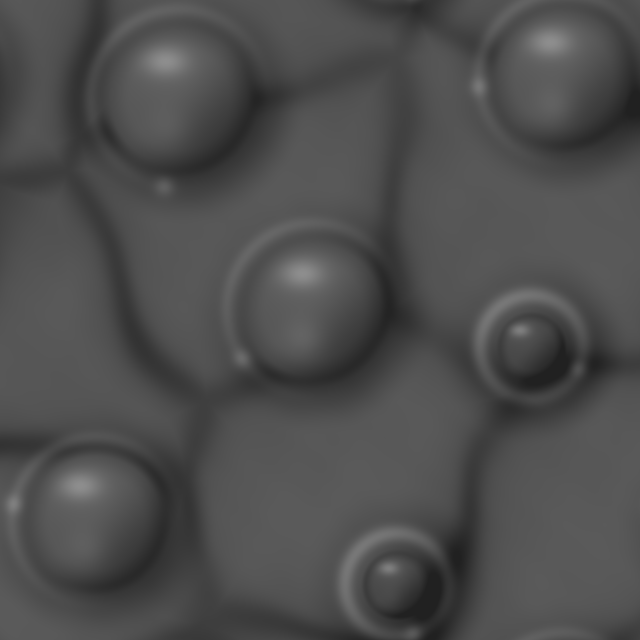
Write a WebGL 2 fragment shader that draws this texture map.

```glsl
#version 300 es
precision highp float;
// Soft grey hide with glossy round beads, small ringed pores and blurred creases.

uniform vec2 u_resolution;
out vec4 fragColor;

const float SKIN = 0.345;
const vec2 SHADOW_DIR = vec2(0.72, -0.69);

float bell(float x, float width) {
    return exp(-x * x / (width * width));
}

vec2 hash2(vec2 cell) {
    vec2 s = vec2(dot(cell, vec2(127.1, 311.7)), dot(cell, vec2(269.5, 183.3)));
    return fract(sin(s) * 4375.85);
}

// Layered sines for slow bending and mottling
float waves(vec2 p) {
    return 0.5 * sin(p.x + 1.7 * sin(p.y * 0.8))
         + 0.3 * sin(p.y * 1.9 - p.x * 0.7 + 1.3)
         + 0.2 * sin(p.x * 3.1 + p.y * 2.3);
}

// Cellular noise: gap between the two nearest cell centres, zero on borders
float cellGap(vec2 p) {
    vec2 base = floor(p);
    float nearest = 9.0;
    float second = 9.0;
    for (int y = -1; y <= 1; y++) {
        for (int x = -1; x <= 1; x++) {
            vec2 cell = base + vec2(x, y);
            float d = length(cell + 0.1 + 0.8 * hash2(cell) - p);
            second = min(second, max(nearest, d));
            nearest = min(nearest, d);
        }
    }
    return second - nearest;
}

// Creases that fade in and out along their length
float creases(vec2 p) {
    vec2 bend = 0.035 * vec2(waves(p * 9.0), waves(p.yx * 8.0 + 4.0));
    float gap = cellGap((p + bend) * 2.3 + vec2(3.4, 1.2));
    float strength = 0.8 + 0.3 * waves(p * 6.0 + 2.0);
    return strength * (0.09 * bell(gap, 0.10) + 0.045 * bell(gap, 0.26));
}

// Staggered rows, with spacing and tilt that vary from row to row
vec2 beadCentre(float row, float col) {
    float start = mod(0.15 + 0.34 * row, 0.55);
    float spacing = 0.47 - 0.15 * sin(2.1 * row);
    float tilt = -0.1 * cos(0.95 * row);
    return vec2(start + spacing * col, 0.186 + 0.33 * row + tilt * col);
}

// Glossy dome, q in units of its radius
float domeShade(vec2 q, float seed, float darkness) {
    float shade = 0.335 - darkness;
    shade -= 0.13 * smoothstep(-0.15, 1.0, dot(q, SHADOW_DIR));
    shade -= 0.06 * smoothstep(0.65, 1.05, length(q));
    vec2 light = q - vec2(-0.27 + 0.12 * sin(seed * 4.0), 0.5);
    shade += 0.17 * bell(length(light * vec2(0.8, 1.25)), 0.24);
    shade += 0.05 * bell(length(light), 0.6);
    vec2 bounce = q - vec2(-0.12, -0.42);
    shade += 0.07 * (0.5 + 0.5 * sin(seed * 5.0)) * bell(length(bounce), 0.28);
    return shade;
}

// Shadow, pale rim, glint and dome laid over the grey below
float addBead(float grey, vec2 offset, float radius, float ringed, float seed) {
    vec2 q = offset / radius;
    float r = length(q);
    float side = dot(q, SHADOW_DIR) / max(r, 0.001);

    float reach = mix(1.75, 3.0, ringed);
    float shadow = 1.0 - smoothstep(mix(0.95, 1.5, ringed), reach, r);
    grey -= shadow * (0.085 + 0.055 * side);

    float rimRadius = mix(1.2, 1.55, ringed);
    float rimLight = mix(0.075 * (0.5 - 0.5 * side), 0.13 - 0.03 * side, ringed);
    grey += rimLight * bell(r - rimRadius, mix(0.1, 0.26, ringed));

    float angle = 2.6 + 3.4 * seed;
    vec2 glint = rimRadius * vec2(cos(angle), sin(angle));
    grey += 0.11 * bell(length(q - glint), mix(0.13, 0.26, ringed));

    float cover = 1.0 - smoothstep(0.9, 1.1, r);
    return mix(grey, domeShade(q, seed, 0.06 * ringed), cover);
}

void main() {
    vec2 p = gl_FragCoord.xy / u_resolution;

    // Flat skin with faint mottling, then creases
    float grey = SKIN + 0.008 * waves(p * 14.0) + 0.004 * waves(p.yx * 37.0);
    grey -= creases(p);

    // Beads wrap around the canvas edges
    for (int i = 0; i < 6; i++) {
        float row = float(i / 2);
        float col = float(i % 2);
        float ringed = col * step(row, 1.5);
        float seed = fract(0.618 * float(i) + 0.1);
        vec2 offset = p - beadCentre(row, col);
        offset -= round(offset);
        float radius = mix(0.108 + 0.014 * seed, 0.052, ringed);
        grey = addBead(grey, offset, radius, ringed, seed);
    }

    fragColor = vec4(vec3(clamp(grey, 0.13, 0.62)), 1.0);
}
```
